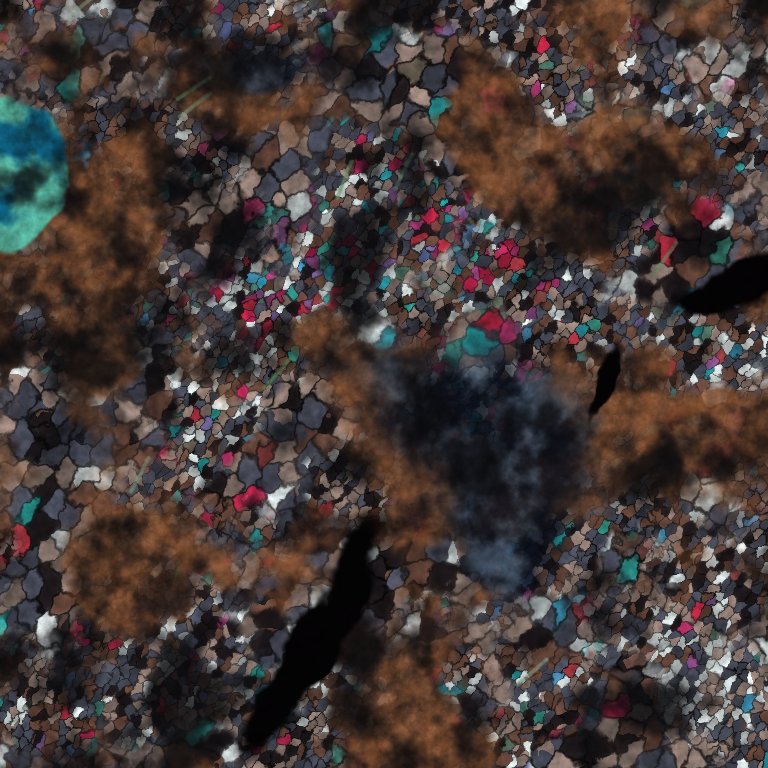
Reproduce this texture procedurally as a WebGL 2 fragment shader.

```glsl
#version 300 es
precision highp float;
// Thin section of rock: brown matrix, outlined mineral grains, blue haze and black veins.
uniform vec2 u_resolution;
out vec4 fragColor;

float hash(vec2 p) {
  vec3 q = fract(p.xyx * vec3(0.1031, 0.1030, 0.0973));
  q += dot(q, q.yzx + 33.33);
  return fract((q.x + q.y) * q.z);
}

float noise(vec2 p) {
  vec2 i = floor(p), f = fract(p);
  f = f * f * (3.0 - 2.0 * f);
  return mix(mix(hash(i), hash(i + vec2(1, 0)), f.x),
             mix(hash(i + vec2(0, 1)), hash(i + vec2(1, 1)), f.x), f.y);
}

float fbm(vec2 p) {
  float sum = 0.0, amp = 0.516;
  for (int i = 0; i < 5; i++) {
    sum += amp * noise(p);
    p = mat2(1.6, 1.2, -1.2, 1.6) * p + 17.3;
    amp *= 0.5;
  }
  return sum;
}

vec2 turn(vec2 p, float angle) {
  float c = cos(angle), s = sin(angle);
  return vec2(c * p.x + s * p.y, c * p.y - s * p.x);
}

// Soft rotated ellipse, 1 at its centre
float blob(vec2 p, vec2 centre, vec2 radius, float angle) {
  vec2 d = turn(p - centre, angle) / radius;
  return exp(-dot(d, d));
}

// Interference hues running from magenta to teal
vec3 interference(float t) {
  return vec3(0.38, 0.33, 0.40) + vec3(0.25, 0.21, 0.19) * cos(6.2832 * (t + vec3(0.0, 0.5, 0.4)));
}

vec3 mineral(vec2 id, float vivid, float light) {
  float kind = hash(id + 5.1) + light;
  vec3 c = vec3(0.10, 0.08, 0.09);
  if (kind > 0.18) c = vec3(0.35, 0.24, 0.20);
  if (kind > 0.36) c = vec3(0.25, 0.26, 0.31);
  if (kind > 0.66) c = vec3(0.50, 0.43, 0.40);
  if (kind > 0.90) c = vec3(0.74, 0.77, 0.77);
  if (hash(id + 43.7) < vivid) c = interference(hash(id + 88.2));
  return c * (0.8 + 0.4 * hash(id + 61.9));
}

// Cellular grains: blended colour in rgb, distance from the outline in a
vec4 grains(vec2 p, float vivid, float light) {
  vec2 cell = floor(p);
  float nearest = 9.0, second = 9.0, total = 0.0;
  vec3 sum = vec3(0.0);
  for (int y = -1; y <= 1; y++)
    for (int x = -1; x <= 1; x++) {
      vec2 id = cell + vec2(x, y);
      vec2 site = id + 0.1 + 0.8 * vec2(hash(id), hash(id + 71.3));
      float d = length(p - site) * (0.8 + 0.4 * hash(id + 19.7));
      float w = exp(-14.0 * d);
      sum += w * mineral(id, vivid, light);
      total += w;
      second = min(second, max(nearest, d));
      nearest = min(nearest, d);
    }
  return vec4(sum / total, second - nearest);
}

// Grain layer with dark rims of uneven strength
vec3 mosaic(vec2 p, float scale, float vivid, float light) {
  vec2 ragged = p + 0.45 / scale * (vec2(fbm(p * scale * 1.5), fbm(p * scale * 1.5 + 40.0)) - 0.5) * 2.0;
  vec4 g = grains(turn(ragged, 0.95) * scale * vec2(0.8, 1.15), vivid, light);
  float rim = 0.35 + 0.5 * noise(p * scale * 0.4);
  return g.rgb * (1.0 - rim * (1.0 - smoothstep(0.0, 0.22, g.a)));
}

void main() {
  vec2 uv = gl_FragCoord.xy / u_resolution;
  vec2 p = uv + 0.09 * (vec2(fbm(uv * 9.0), fbm(uv * 9.0 + 31.0)) - 0.5);

  // Mosaic of coarse and fine grains
  float band = blob(p, vec2(0.36, 0.64), vec2(0.16, 0.06), 0.2) + blob(p, vec2(0.62, 0.66), vec2(0.07, 0.18), 0.6);
  float pale = blob(p, vec2(0.98, 0.55), vec2(0.07, 0.04), 0.4) + blob(p, vec2(0.92, 0.08), vec2(0.07, 0.11), -0.4);
  float vivid = 0.07 + 0.3 * band;
  float light = 0.4 * pale + 0.35 * (fbm(uv * 7.0 + 9.0) - 0.5);
  vec3 colour = mix(mosaic(uv, 36.0, vivid, light), mosaic(uv, 78.0, vivid, light),
                    smoothstep(0.38, 0.58, fbm(uv * 11.0 + 63.0)));

  // Brown matrix
  float matrix = blob(p, vec2(0.10, 0.52), vec2(0.26, 0.16), 0.0) + blob(p, vec2(0.82, 0.78), vec2(0.22, 0.10), 0.0)
               + blob(p, vec2(0.55, 0.14), vec2(0.13, 0.17), 0.0) + blob(p, vec2(0.17, 0.24), vec2(0.06, 0.11), 0.0)
               + blob(p, vec2(0.90, 0.42), vec2(0.13, 0.05), 0.2);
  float mottling = 0.6 * fbm(uv * 38.0) + 0.4 * fbm(uv * 12.0 + 7.0);
  vec3 brown = mix(vec3(0.15, 0.10, 0.08), vec3(0.49, 0.30, 0.18), smoothstep(0.30, 0.66, mottling));
  float cover = smoothstep(0.46, 0.62, fbm(uv * 8.0 + 22.0) - 0.06 + 0.26 * matrix - 0.3 * pale - 0.1 * band);
  colour = mix(colour, brown, 0.88 * cover);

  // Blue haze
  float haze = blob(p, vec2(0.63, 0.45), vec2(0.19, 0.12), -0.4) + blob(p, vec2(0.35, 0.91), vec2(0.08, 0.03), 0.0)
             + blob(p, vec2(0.66, 0.30), vec2(0.06, 0.09), 0.0);
  vec3 blue = mix(vec3(0.03, 0.05, 0.09), vec3(0.23, 0.29, 0.36), smoothstep(0.36, 0.72, fbm(uv * 26.0 + 4.0)));
  colour = mix(colour, blue, 0.85 * smoothstep(0.25, 0.8, haze));

  // Teal crystal
  float crystal = smoothstep(0.36, 0.44, blob(p, vec2(0.02, 0.76), vec2(0.08, 0.10), -0.2));
  vec3 teal = mix(vec3(0.05, 0.36, 0.48), vec3(0.32, 0.66, 0.58), smoothstep(0.35, 0.65, fbm(uv * 22.0 + 3.0)));
  colour = mix(colour, teal, crystal);

  // Scattered needles
  for (int i = 0; i < 9; i++) {
    vec2 seed = vec2(i, 3.7);
    vec2 d = turn(uv - vec2(hash(seed), hash(seed + 12.0)), 0.5 + 0.9 * hash(seed + 25.0));
    float reach = length(vec2(max(abs(d.x) - 0.025, 0.0), d.y));
    vec3 tint = mix(vec3(0.62, 0.63, 0.58), vec3(0.30, 0.50, 0.30), hash(seed + 51.0));
    colour = mix(colour, tint, 0.6 * (1.0 - smoothstep(0.001, 0.004, reach)));
  }

  // Shadowed areas and black veins
  float shade = blob(p, vec2(0.22, 0.10), vec2(0.24, 0.13), 0.3) + blob(p, vec2(0.66, 0.43), vec2(0.12, 0.07), -0.3)
              + 0.7 * blob(p, vec2(0.82, 0.22), vec2(0.07, 0.18), 0.0);
  float dark = smoothstep(0.50, 0.74, fbm(uv * 13.0 + 80.0) + 0.17 * shade);
  float vein = blob(p, vec2(0.40, 0.16), vec2(0.20, 0.03), 1.05) + blob(p, vec2(0.96, 0.64), vec2(0.10, 0.03), 0.3)
             + blob(p, vec2(0.79, 0.50), vec2(0.015, 0.06), 0.0);
  colour = mix(colour, vec3(0.04, 0.04, 0.05), 0.8 * dark);
  colour = mix(colour, vec3(0.015, 0.01, 0.015), smoothstep(0.3, 0.55, vein));

  // Fine grain over everything
  colour *= 0.72 + 0.6 * fbm(uv * 95.0);
  fragColor = vec4(clamp(colour, 0.0, 1.0), 1.0);
}
```
